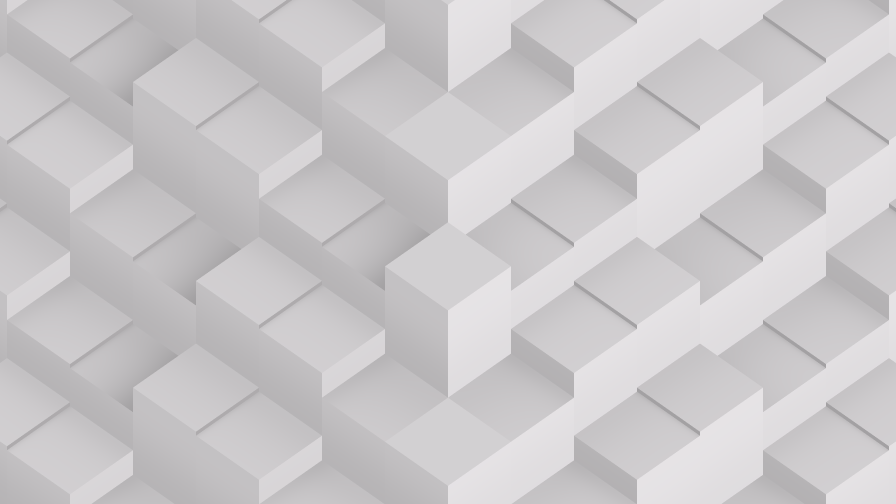
Reproduce this background procedurally as a Shadertoy shader.

```glsl
// Pale isometric terraces of square blocks, mirrored about a central ridge.

const float TILE_ASPECT = 0.70;   // half height over half width of a tile top
const float ROW_DROP = 0.994;     // descent from one terrace to the next
const float PAIR_STEP = 0.063;    // slight descent inside each pair of tiles
const float NOTCH = 0.39;         // depth of the lowered pairs
const float RIDGE_Y = 0.472;      // screen height of the central block's back corner

// Height of the block standing on a grid cell.
float blockHeight(vec2 cell) {
    float row = max(cell.x, cell.y);
    float along = min(cell.x, cell.y);
    float phase = 2.0 * floor((row + 1.0) * 0.5);
    float lowered = step(2.0, mod(along - phase, 4.0));
    float stepIndex = floor((along + (along < row ? 1.0 : 0.0)) * 0.5);
    return -ROW_DROP * row - PAIR_STEP * stepIndex - NOTCH * lowered;
}

// Soft darkening at a distance from a neighbour that rises above the surface.
float occlusion(float rise, float dist) {
    float r = max(rise, 0.0);
    return r * r / (r * r + dist * dist + 0.0001);
}

float shadeTop(vec2 cell, vec2 local, float height) {
    vec2 right = vec2(1.0, 0.0), left = vec2(0.0, 1.0);
    float shade = 0.825;
    shade -= 0.17 * occlusion(blockHeight(cell + right) - height, 1.0 - local.x);
    shade -= 0.04 * occlusion(blockHeight(cell + left) - height, 1.0 - local.y);
    shade -= 0.05 * occlusion(0.5 * (blockHeight(cell - right) - height), local.x);
    shade -= 0.06 * occlusion(0.5 * (blockHeight(cell - left) - height), local.y);
    return shade;
}

// Walls facing right are lit; walls facing left and thin ledges are dim.
float shadeWall(bool facesRight, float wallHeight, float above) {
    float lift = smoothstep(0.0, 1.2, above);
    float lit = facesRight ? mix(0.875, 0.9, lift) : mix(0.715, 0.765, lift);
    float ledge = facesRight ? 0.68 : 0.64;
    return mix(ledge, lit, smoothstep(0.05, 0.5, wallHeight));
}

// Walk the view ray from the front towards the back, cell by cell.
float traceTerraces(vec2 p) {
    float y = RIDGE_Y - p.y;
    float depth = (y - 0.5 * abs(p.x)) / 1.2 + 3.0;
    vec2 cell = floor(0.5 * vec2(depth + p.x, depth - p.x));
    vec2 front = cell;
    bool facesRight = true;

    for (int i = 0; i < 18; i++) {
        float height = blockHeight(cell);
        float topDepth = (height + y) / TILE_ASPECT;
        if (topDepth >= depth) {
            float floorHeight = blockHeight(front);
            float rayHeight = TILE_ASPECT * depth - y;
            return shadeWall(facesRight, height - floorHeight, rayHeight - floorHeight);
        }
        vec2 exits = 2.0 * cell + vec2(-p.x, p.x);
        float exitDepth = max(exits.x, exits.y);
        if (topDepth > exitDepth) {
            vec2 ground = 0.5 * vec2(topDepth + p.x, topDepth - p.x);
            return shadeTop(cell, ground - cell, height);
        }
        facesRight = exits.x > exits.y;
        front = cell;
        cell -= facesRight ? vec2(1.0, 0.0) : vec2(0.0, 1.0);
        depth = exitDepth;
    }
    return 0.8;
}

void mainImage(out vec4 fragColor, in vec2 fragCoord) {
    // Average a 3 by 3 grid of samples for smooth edges.
    float shade = 0.0;
    for (int k = 0; k < 9; k++) {
        vec2 offset = (vec2(float(k % 3), float(k / 3)) - 1.0) / 3.0;
        vec2 p = (fragCoord + offset - 0.5 * iResolution.xy) / iResolution.y * 8.0;
        shade += traceTerraces(p + vec2(0.0001, 0.0)) / 9.0;
    }
    vec3 tint = vec3(1.0, 0.988, 0.998);
    fragColor = vec4(shade * tint, 1.0);
}
```
